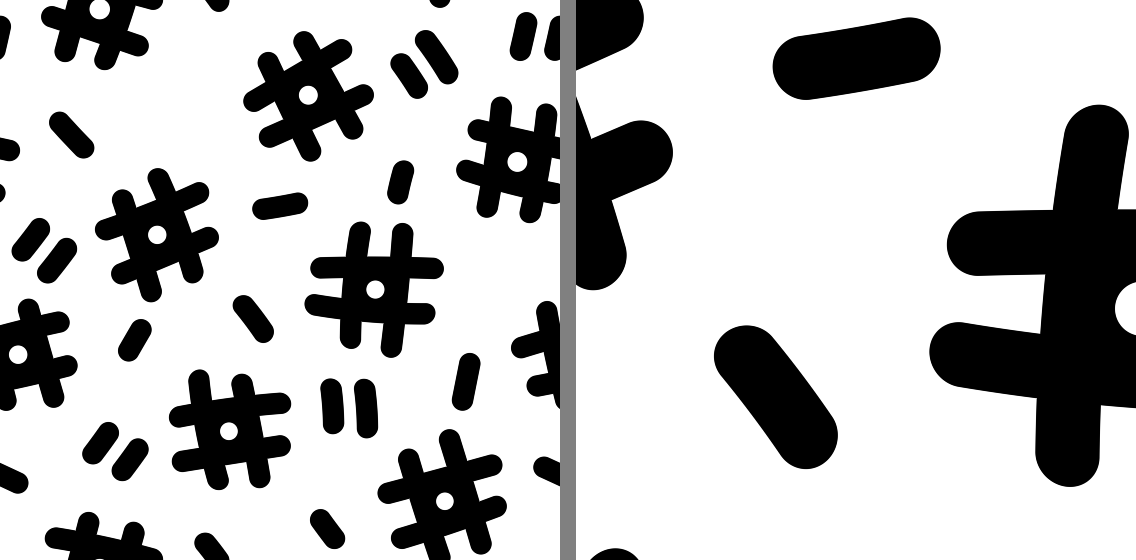
Left: the whole. Right: its middle third, enlarged.
Reproduce this pattern procedurally as a WebGL 1 fragment shader.

```glsl
precision highp float;
// Black crossed-bar grids, each with a round hole, and loose single or double
// dashes on white. The grids sit on a jittered, wrapping lattice of 8 points;
// the dashes sit at the centres of the triangles between neighbouring grids.

uniform vec2 u_resolution;

#define GRIDS 8
#define BAR_RADIUS 0.0192
#define BAR_SPREAD 0.040
#define BAR_HALF_MIN 0.083
#define BAR_HALF_MAX 0.112
#define HOLE_RADIUS 0.017
#define DASH_HALF_MIN 0.020
#define DASH_HALF_MAX 0.037
#define DASH_SPREAD 0.030
#define JITTER 0.022
#define BEND 0.5
#define SEED 3.7

const vec3 PAPER = vec3(1.0);
const vec3 INK = vec3(0.0);
const float PI = 3.14159;
const vec2 LATTICE_START = vec2(0.05, 0.35);
const vec2 LATTICE_STEP = vec2(0.125, -0.375);
const vec2 TRIANGLE_STEP = vec2(1.0, -1.0) / 6.0;

float rand(float n) {
  return fract(sin(n * 12.9898 + SEED) * 4375.85);
}

float signedRand(float n) {
  return 2.0 * rand(n) - 1.0;
}

vec2 rotate(vec2 p, float angle) {
  float c = cos(angle), s = sin(angle);
  return vec2(c * p.x + s * p.y, c * p.y - s * p.x);
}

// Shortest offset on the unit torus, so that everything tiles.
vec2 wrap(vec2 d) {
  return d - floor(d + 0.5);
}

// Offset of lattice point i, with the index wrapped.
vec2 jitter(float i) {
  float n = mod(i, float(GRIDS)) * 2.0 + 500.0;
  return JITTER * vec2(signedRand(n), signedRand(n + 1.0));
}

// Distance to a slightly bent, round-ended bar along x.
float bar(vec2 p, float halfLength, float bend) {
  p.y += bend * p.x * p.x;
  return length(vec2(max(abs(p.x) - halfLength, 0.0), p.y)) - BAR_RADIUS;
}

// Two pairs of crossed bars around a filled core with a round hole.
float grid(vec2 p, float seed) {
  p = rotate(p, 0.26 + 0.65 * signedRand(seed));
  float size = rand(seed + 1.0);
  float halfLength = mix(BAR_HALF_MIN, BAR_HALF_MAX, size * size);
  vec2 core = abs(p) - BAR_SPREAD;
  float d = max(core.x, core.y);
  for (int j = 0; j < 4; j++) {
    float k = float(j), n = seed + 2.0 + 4.0 * k;
    vec2 q = j < 2 ? p : vec2(p.y, -p.x);
    q.y += (mod(k, 2.0) * 2.0 - 1.0) * BAR_SPREAD;
    q.x += 0.009 * signedRand(n);
    q = rotate(q, 0.07 * signedRand(n + 1.0));
    float stretch = 1.0 + 0.06 * signedRand(n + 2.0);
    d = min(d, bar(q, halfLength * stretch, BEND * signedRand(n + 3.0)));
  }
  float hole = HOLE_RADIUS * (1.0 + 0.1 * signedRand(seed + 18.0));
  return max(d, hole - length(p));
}

// One dash, or two parallel ones of differing length.
float dashes(vec2 p, float seed, bool isDouble) {
  p = rotate(p, PI * rand(seed));
  float halfA = mix(DASH_HALF_MIN, DASH_HALF_MAX, rand(seed + 1.0));
  float halfB = mix(DASH_HALF_MIN, DASH_HALF_MAX, rand(seed + 2.0));
  float bend = 2.0 * BEND * signedRand(seed + 3.0);
  if (!isDouble) return bar(p, halfA, bend);
  vec2 shift = vec2(0.007 * signedRand(seed + 4.0), DASH_SPREAD);
  return min(bar(p - shift, halfA, bend), bar(p + shift, halfB, bend));
}

void main() {
  vec2 uv = gl_FragCoord.xy / u_resolution;
  float d = 1.0;

  for (int g = 0; g < GRIDS; g++) {
    float i = float(g);
    vec2 site = LATTICE_START + i * LATTICE_STEP;
    d = min(d, grid(wrap(uv - site - jitter(i)), 20.0 * i));

    // The two triangles of this lattice cell: mostly single dashes,
    // five doubles, and two left empty.
    for (int t = 0; t < 2; t++) {
      float s = float(t), k = 2.0 * i + s;
      float kind = mod(7.0 * k, 16.0);
      vec2 drift = (jitter(i + 4.0 * s) + jitter(i + 1.0) + jitter(i + 3.0)) / 3.0;
      vec2 center = site + (1.0 + s) * TRIANGLE_STEP + drift;
      if (kind < 13.5)
        d = min(d, dashes(wrap(uv - center), 200.0 + 6.0 * k, kind < 4.5));
    }
  }

  float edge = 0.6 / min(u_resolution.x, u_resolution.y);
  gl_FragColor = vec4(mix(INK, PAPER, smoothstep(-edge, edge, d)), 1.0);
}
```
